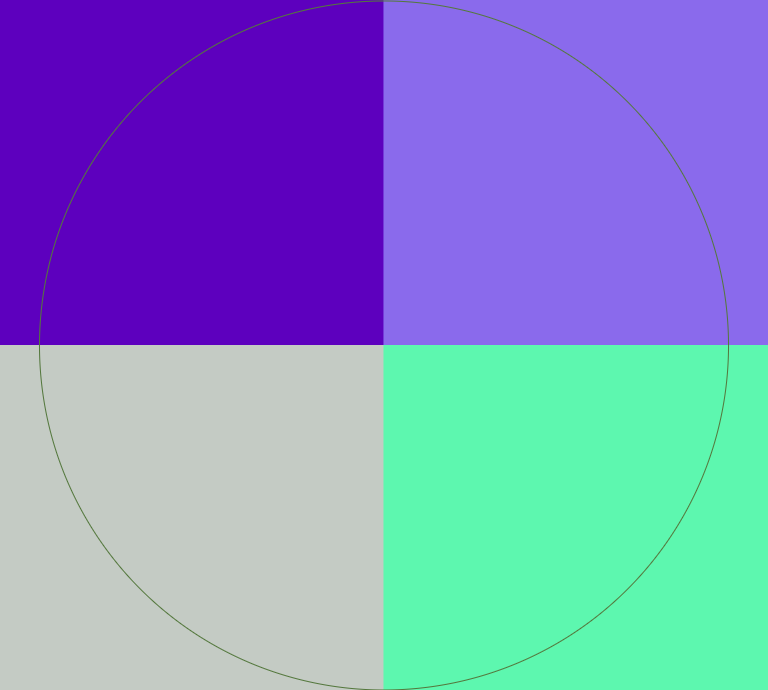
Give the GLSL for this background, as a Shadertoy shader.

```glsl
// Four flat colour quadrants crossed by a thin olive circle as tall as the canvas.

// Share of a pixel-wide window around d that lies inside a line of the given half width.
float lineCoverage(float d, float halfWidth, float pixel) {
    float overlap = min(d + 0.5 * pixel, halfWidth) - max(d - 0.5 * pixel, -halfWidth);
    return clamp(overlap / pixel, 0.0, 1.0);
}

void mainImage(out vec4 fragColor, in vec2 fragCoord) {
    // Canvas units: height is 1, origin at the lower left
    float pixel = 1.0 / iResolution.y;
    vec2 p = fragCoord * pixel;
    float aspect = iResolution.x * pixel;

    // Quadrants with softened borders
    vec2 split = vec2(0.4993 * aspect, 0.5);
    vec2 side = clamp((p - split) / pixel + 0.5, 0.0, 1.0);
    vec3 silver = vec3(0.768, 0.796, 0.768);
    vec3 mint = vec3(0.365, 0.970, 0.685);
    vec3 violet = vec3(0.365, 0.0, 0.745);
    vec3 lilac = vec3(0.541, 0.416, 0.925);
    vec3 color = mix(mix(silver, mint, side.x), mix(violet, lilac, side.x), side.y);

    // Thin circle outline touching the top and bottom edges
    vec3 olive = vec3(0.33, 0.47, 0.24);
    float ring = length(p - vec2(0.5 * aspect, 0.4993)) - 0.4993;
    color = mix(color, olive, lineCoverage(ring, 0.00075, pixel));

    fragColor = vec4(color, 1.0);
}
```
